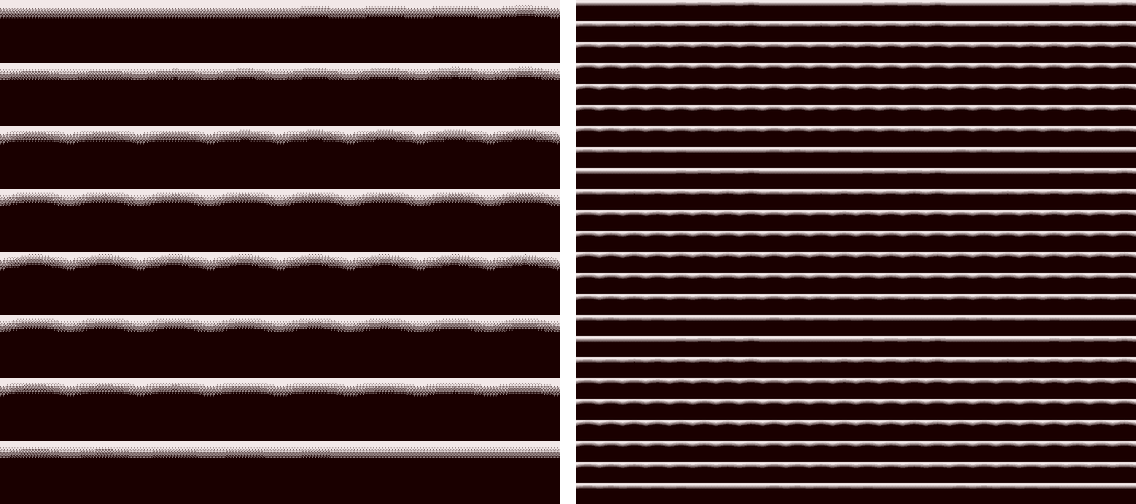
Left: one tile. Right: repeated 3 by 3.
Write a Shadertoy shader that draws this pattern.

```glsl
const float PI = 3.14159265;

// Ordered 2x2 threshold, nested once for a 4x4 matrix
float bayer2(vec2 cell) {
    cell = mod(floor(cell), 2.0);
    return fract(cell.x * 0.5 + cell.y * 0.75);
}

float bayer4(vec2 cell) {
    return bayer2(cell * 0.5) * 0.25 + bayer2(cell) + 0.03125;
}

// 1 on a lit dither cell, 0 on a dark one; uv runs down from the top left
float litCell(vec2 uv) {
    vec2 cell = floor(fract(uv) * vec2(768.0, 688.0));
    vec2 repeat = floor(cell / vec2(96.0, 86.0));
    vec2 local = mod(cell, vec2(96.0, 86.0));

    // Arches swell, then fade, in reading order over all 64 repeats
    float order = repeat.x + repeat.y * 8.0;
    float swell = 6.4 * sin(PI * order / 64.0);
    float lift = floor(swell * sin(PI * (local.x + 0.5) / 96.0));

    // Solid highlight below a hard edge, falling off into dither
    float fall = clamp((local.y + 0.5 + lift - 8.5) / 16.5, 0.0, 1.0);
    float brightness = pow(1.0 - fall, 0.8);
    return step(bayer4(cell), brightness);
}

void mainImage(out vec4 fragColor, in vec2 fragCoord) {
    // Average a 4x4 grid of samples to smooth the cell edges
    float coverage = 0.0;
    for (int j = 0; j < 4; j++) {
        for (int i = 0; i < 4; i++) {
            vec2 jitter = (vec2(i, j) + 0.5) / 4.0 - 0.5;
            vec2 uv = (fragCoord + jitter) / iResolution.xy;
            coverage += litCell(vec2(uv.x, 1.0 - uv.y)) / 16.0;
        }
    }

    vec3 maroonBlack = vec3(0.10, 0.0, 0.0);
    vec3 paleRose = vec3(0.95, 0.91, 0.91);
    fragColor = vec4(mix(maroonBlack, paleRose, coverage), 1.0);
}
```
